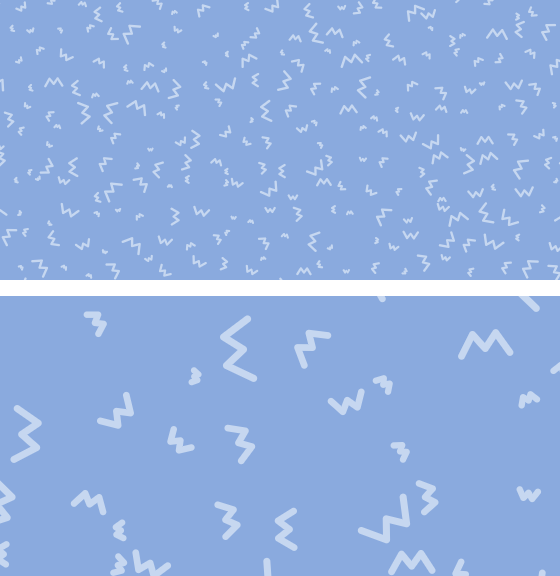
Top, the full canvas; bottom, a detail of the centre.
Give the GLSL for this pattern, as a Shadertoy shader.

```glsl
// Scattered pale zigzag strokes of mixed size and direction on a soft blue ground.

const vec3 GROUND_BLUE = vec3(0.540, 0.665, 0.870);
const vec3 STROKE_PALE = vec3(0.775, 0.845, 0.943);

// All lengths are fractions of the canvas height
const float CELL = 0.0925;
const float MIN_WIDTH = 0.014;
const float MAX_WIDTH = 0.075;
const float TAU = 6.2831853;

// Integer hash: four values in 0..1 for each cell
uint scramble(uint n) {
    n = (n ^ (n >> 16)) * 0x7feb352du;
    n = (n ^ (n >> 15)) * 0x846ca68bu;
    return n ^ (n >> 16);
}

vec4 cellRandom(ivec2 cell) {
    uint a = scramble(uint(cell.x + 512) + scramble(uint(cell.y + 512)));
    uint b = scramble(a + 1u);
    uint c = scramble(b + 2u);
    uint d = scramble(c + 3u);
    return vec4(uvec4(a, b, c, d) >> 8) / 16777216.0;
}

mat2 rotation(float angle) {
    float c = cos(angle), s = sin(angle);
    return mat2(c, s, -s, c);
}

float segmentDistance(vec2 p, vec2 a, vec2 b) {
    vec2 ap = p - a, ab = b - a;
    return length(ap - ab * clamp(dot(ap, ab) / dot(ab, ab), 0.0, 1.0));
}

// Four-stroke zigzag, mirrored about its middle peak
float zigzagDistance(vec2 p, float width, float halfStroke) {
    p.x = abs(p.x);
    vec2 peak = vec2(0.0, 0.10) * width;
    vec2 valley = vec2(0.24, -0.21) * width;
    vec2 tip = vec2(0.50, 0.22) * width;
    float d = min(segmentDistance(p, peak, valley), segmentDistance(p, valley, tip));
    return d - halfStroke;
}

// Distance to the nearest mark on a jittered grid with shifted rows
float scatterDistance(vec2 p) {
    vec2 grid = p / CELL;
    float nearest = 1.0;
    for (int j = -1; j <= 1; j++) {
        float row = floor(grid.y) + float(j);
        float shiftedX = grid.x + 0.37 * row;
        for (int i = -1; i <= 1; i++) {
            float column = floor(shiftedX) + float(i);
            vec4 rnd = cellRandom(ivec2(column, row));

            // Large marks wander less, so that neighbours stay apart
            float size = pow(rnd.z, 1.35);
            float width = mix(MIN_WIDTH, MAX_WIDTH, size);
            float wander = 1.12 - width / CELL;
            vec2 center = vec2(0.5) + (rnd.xy - 0.5) * wander;

            vec2 local = (vec2(shiftedX - column, grid.y - row) - center) * CELL;
            float halfStroke = mix(0.0037, 0.0043, size);
            float d = zigzagDistance(rotation(rnd.w * TAU) * local, width, halfStroke);
            nearest = min(nearest, d);
        }
    }
    return nearest;
}

void mainImage(out vec4 fragColor, in vec2 fragCoord) {
    vec2 p = fragCoord / iResolution.y;
    float pixel = 1.0 / iResolution.y;
    float coverage = clamp(0.5 - scatterDistance(p) / pixel, 0.0, 1.0);
    fragColor = vec4(mix(GROUND_BLUE, STROKE_PALE, coverage), 1.0);
}
```
